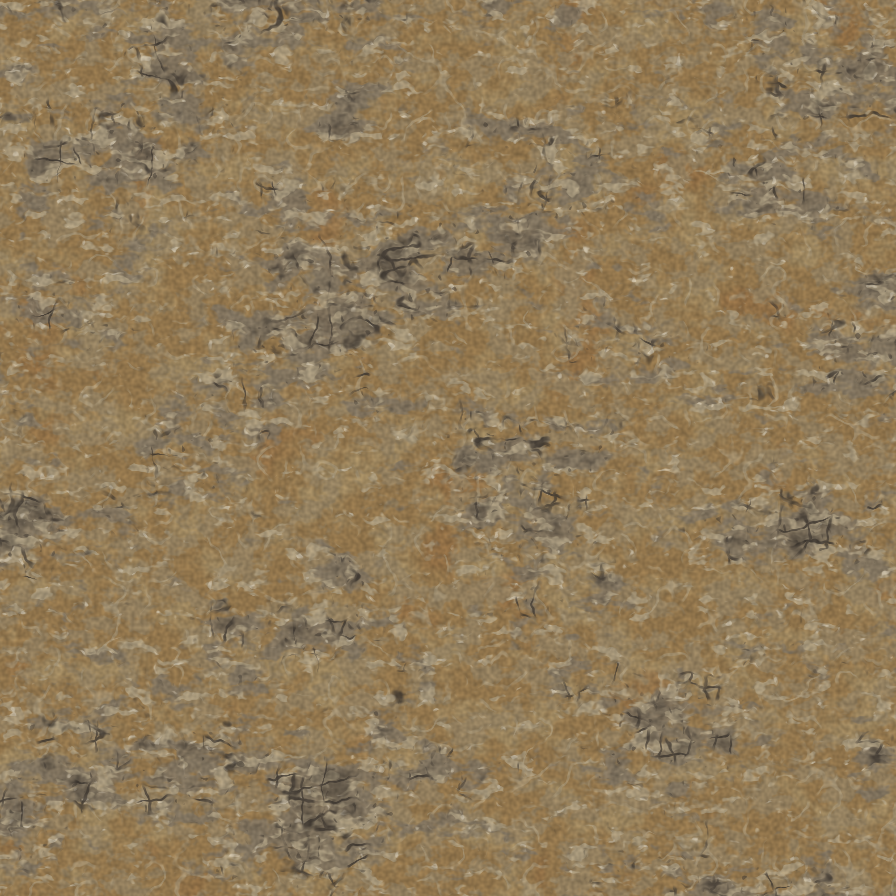
A WebGL 2 fragment shader for this texture:

```glsl
#version 300 es
precision highp float;

uniform vec2 u_resolution;
out vec4 fragColor;

// Palette
const vec3 OCHRE = vec3(0.565, 0.455, 0.295);
const vec3 SAND  = vec3(0.620, 0.540, 0.390);
const vec3 TAN   = vec3(0.570, 0.500, 0.380);
const vec3 RUST  = vec3(0.560, 0.400, 0.240);
const vec3 GREY  = vec3(0.490, 0.445, 0.375);
const vec3 PALE  = vec3(0.665, 0.610, 0.500);
const vec3 CHALK = vec3(0.780, 0.740, 0.660);
const vec3 SOOT  = vec3(0.230, 0.205, 0.180);

// Feature frequencies, in cells per canvas
const vec2 WEAR_SCALE  = vec2(5.0, 7.0);
const vec2 BLOTCH_SCALE = vec2(15.0, 18.0);
const vec2 TAN_SCALE   = vec2(24.0, 34.0);
const vec2 GREY_SCALE  = vec2(17.0, 32.0);
const vec2 FLAKE_SCALE = vec2(30.0, 56.0);
const vec2 CRACK_SCALE = vec2(13.0, 38.0);
const float VEIN_SCALE = 30.0;
const float SPECK_SCALE = 125.0;
const float GRAIN_SCALE = 212.0;

// Strengths
const float WARP = 0.005;
const float CRACK_WIDTH = 0.065;
const float VEIN_WIDTH = 0.075;
const float GRAIN = 0.17;

uint hash(uvec2 v) {
    uint h = v.x * 1664525u + v.y * 22695477u;
    h = (h ^ (h >> 16)) * 73244475u;
    h = (h ^ (h >> 15)) * 73244475u;
    return h ^ (h >> 16);
}

vec2 gradient(ivec2 cell) {
    float angle = float(hash(uvec2(cell + 4096)) & 65535u) * 6.28318 / 65536.0;
    return vec2(cos(angle), sin(angle));
}

float gradientNoise(vec2 p) {
    ivec2 i = ivec2(floor(p));
    vec2 f = fract(p);
    vec2 w = f * f * f * (f * (f * 6.0 - 15.0) + 10.0);
    float a = dot(gradient(i), f);
    float b = dot(gradient(i + ivec2(1, 0)), f - vec2(1, 0));
    float c = dot(gradient(i + ivec2(0, 1)), f - vec2(0, 1));
    float d = dot(gradient(i + ivec2(1, 1)), f - vec2(1, 1));
    return mix(mix(a, b, w.x), mix(c, d, w.x), w.y);
}

float fbm(vec2 p, int octaves) {
    float sum = 0.0, amplitude = 1.0;
    for (int i = 0; i < octaves; i++) {
        sum += amplitude * gradientNoise(p);
        p = p * 2.03 + vec2(17.3, 9.1);
        amplitude *= 0.62;
    }
    return sum;
}

// Thin line along the zero contour of the noise
float contour(vec2 p, float width) {
    return 1.0 - smoothstep(width * 0.3, width, abs(gradientNoise(p)));
}

void main() {
    vec2 uv = gl_FragCoord.xy / min(u_resolution.x, u_resolution.y);
    vec2 p = uv + WARP * vec2(fbm(uv * 34.0, 3), fbm(uv * 34.0 + 71.0, 3));

    float wear = fbm(p * WEAR_SCALE + 3.7, 5);
    float breakup = fbm(p * 26.0 + 53.0, 3);

    // Earthy ground
    vec3 color = mix(OCHRE, SAND, 0.75 * smoothstep(-0.10, 0.55, fbm(p * BLOTCH_SCALE, 4)));
    color = mix(color, RUST, 0.45 * smoothstep(0.30, 0.70, fbm(p * 7.0 + 31.0, 4)));
    color = mix(color, TAN, 0.80 * smoothstep(-0.08, 0.28, fbm(p * TAN_SCALE + 11.0, 4)));

    // Pale veins between the blotches
    float vein = contour(p * VEIN_SCALE + 87.0, VEIN_WIDTH) * smoothstep(-0.1, 0.3, breakup);
    color = mix(color, PALE, 0.55 * vein);

    // Worn grey patches, drawn out sideways
    float greyField = 0.65 * fbm(p * GREY_SCALE + 23.0, 4) + 0.75 * wear;
    color = mix(color, GREY, 0.85 * smoothstep(0.10, 0.36, greyField));

    // Flaked plaster and chalky specks
    float flakeField = fbm(p * FLAKE_SCALE + 41.0, 3) + 0.35 * wear;
    color = mix(color, PALE, 0.80 * smoothstep(0.22, 0.48, flakeField));
    float speck = smoothstep(0.30, 0.48, gradientNoise(p * SPECK_SCALE * vec2(0.8, 1.1)));
    color = mix(color, CHALK, 0.70 * speck * smoothstep(0.0, 0.4, flakeField));

    // Soot stains and broken cracks running across and down
    float stain = smoothstep(0.42, 0.85, greyField + 0.25 * breakup);
    color = mix(color, SOOT, 0.42 * stain);
    float across = contour(p * CRACK_SCALE + 61.0, CRACK_WIDTH);
    float down = contour(p * CRACK_SCALE.yx + 19.0, CRACK_WIDTH);
    float crackArea = smoothstep(0.22, 0.60, 0.7 * wear + 0.7 * breakup);
    color = mix(color, SOOT, 0.80 * max(across, 0.85 * down) * crackArea);
    float pit = smoothstep(0.36, 0.52, gradientNoise(p * SPECK_SCALE + 29.0));
    color = mix(color, SOOT, 0.50 * pit * smoothstep(-0.1, 0.4, wear));

    // Fine grain
    float grain = gradientNoise(uv * GRAIN_SCALE) + 0.7 * gradientNoise(uv * 0.47 * GRAIN_SCALE + 7.0);
    color *= 1.0 + GRAIN * grain;

    fragColor = vec4(clamp(color, 0.0, 1.0), 1.0);
}
```
